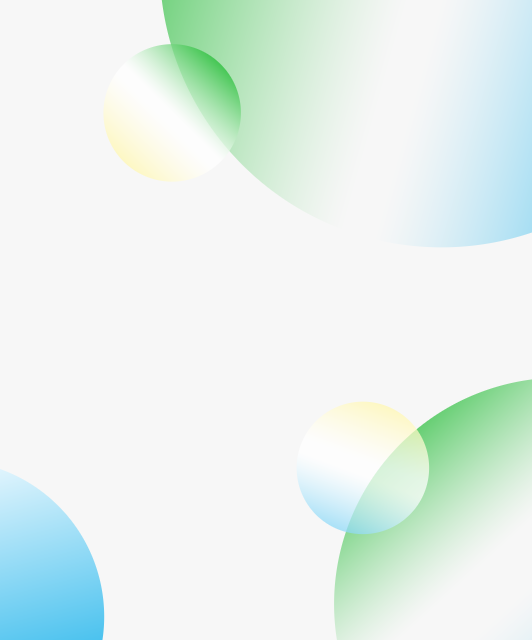
Give the GLSL for this background, as a Shadertoy shader.

```glsl
#define BACKDROP vec3(0.968)
#define WHITE    vec3(1.0)
#define LEAF     vec3(0.40, 0.81, 0.45)
#define EMERALD  vec3(0.13, 0.74, 0.20)
#define SKY      vec3(0.29, 0.76, 0.935)
#define PALE_SKY vec3(0.55, 0.85, 0.97)
#define ICE      vec3(0.885, 0.96, 0.992)
#define LEMON    vec3(1.0, 0.97, 0.69)
#define GLASS    0.73
#define FADE     1.3

// Soft-edged disc: 1 inside, 0 outside, blended over one pixel
float disc(vec2 p, vec2 center, float radius) {
    float d = length(p - center) - radius;
    return clamp(0.5 - d * iResolution.y, 0.0, 1.0);
}

// Position along a direction, -1 to 1 across the disc
float along(vec2 p, vec2 center, float radius, vec2 direction) {
    return dot(p - center, normalize(direction)) / radius;
}

// Two end colours that fade into a plain band between the stops
vec3 bandGradient(float u, vec3 low, vec3 middle, vec3 high, vec2 stops) {
    float lowAmount = clamp((stops.x - u) / (stops.x + 1.0), 0.0, 1.0);
    float highAmount = clamp((u - stops.y) / (1.0 - stops.y), 0.0, 1.0);
    vec3 color = mix(middle, low, pow(lowAmount, FADE));
    return mix(color, high, pow(highAmount, FADE));
}

// Lays a gradient disc over the colour so far
vec3 paintDisc(vec3 under, vec2 p, vec2 center, float radius, vec2 direction,
               vec3 low, vec3 middle, vec3 high, vec2 stops, float opacity) {
    float u = along(p, center, radius, direction);
    vec3 color = bandGradient(u, low, middle, high, stops);
    return mix(under, color, opacity * disc(p, center, radius));
}

void mainImage(out vec4 fragColor, in vec2 fragCoord) {
    vec2 p = fragCoord / iResolution.y;
    vec3 color = BACKDROP;

    // Large discs, top and lower right
    color = paintDisc(color, p, vec2(0.690, 1.054), 0.4405, vec2(0.963, -0.27),
                      LEAF, BACKDROP, SKY, vec2(-0.08, 0.03), 1.0);
    color = paintDisc(color, p, vec2(0.876, 0.056), 0.354, vec2(0.67, -0.74),
                      LEAF, BACKDROP, SKY, vec2(-0.36, -0.15), 1.0);

    // Blue disc, lower left
    vec2 blueCenter = vec2(-0.082, 0.0365);
    float blueRadius = 0.2448;
    float depth = along(p, blueCenter, blueRadius, vec2(0.25, -0.97));
    vec3 blue = mix(ICE, SKY, clamp((depth + 0.85) / 1.25, 0.0, 1.0));
    color = mix(color, blue, disc(p, blueCenter, blueRadius));

    // Small glassy discs
    color = paintDisc(color, p, vec2(0.269, 0.8236), 0.1074, vec2(0.70, 0.71),
                      LEMON, WHITE, EMERALD, vec2(-0.15, 0.0), GLASS);
    color = paintDisc(color, p, vec2(0.567, 0.2689), 0.1035, vec2(0.35, 0.94),
                      PALE_SKY, WHITE, LEMON, vec2(-0.10, 0.10), GLASS);

    fragColor = vec4(color, 1.0);
}
```
